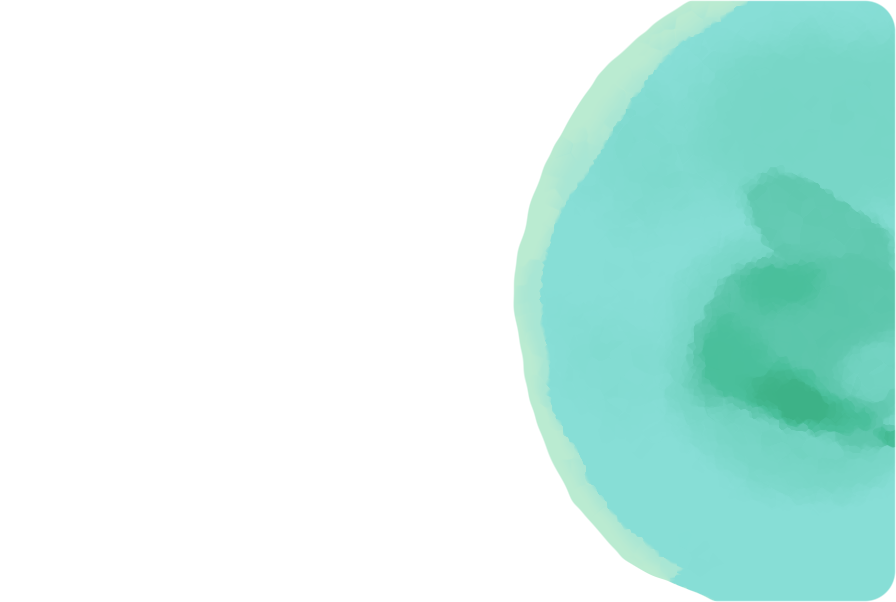
Reproduce this background procedurally as a WebGL 1 fragment shader.

```glsl
precision highp float;
uniform vec2 u_resolution;

vec2 hash2(vec2 p) {
  vec2 q = vec2(dot(p, vec2(12.7, 31.1)), dot(p, vec2(26.9, 18.3)));
  return fract(sin(q) * 4375.85);
}

// Position of the nearest cell seed, blended softly across cell borders
vec2 cellSeed(vec2 p, float scale) {
  vec2 q = p * scale, base = floor(q), sum = vec2(0.0);
  float total = 0.0;
  for (int j = -1; j <= 1; j++) {
    for (int i = -1; i <= 1; i++) {
      vec2 cell = base + vec2(float(i), float(j));
      vec2 seed = cell + hash2(cell);
      float weight = exp(-14.0 * dot(q - seed, q - seed)) + 1e-7;
      sum += seed * weight;
      total += weight;
    }
  }
  return sum / total / scale;
}

// Layered sines that push the paint around
vec2 ripple(vec2 p) {
  vec2 sum = vec2(0.0);
  float amp = 1.0, freq = 19.0;
  for (int i = 0; i < 4; i++) {
    sum += amp * sin(freq * p.yx + 1.7 * sin(freq * 0.7 * p) + float(i) * 2.1);
    amp *= 0.55;
    freq *= 1.9;
  }
  return sum;
}

// Tilted elliptical wash with a soft edge
float wash(vec2 p, vec2 center, vec2 radii, float tilt, float soft) {
  float c = cos(tilt), s = sin(tilt);
  vec2 q = p - center;
  q = vec2(c * q.x + s * q.y, c * q.y - s * q.x) / radii;
  return 1.0 - smoothstep(1.0 - soft, 1.0 + soft, length(q));
}

float bump(float x, float center, float width) {
  float t = (x - center) / width;
  return exp(-t * t);
}

// Amount of pigment, from pale aqua at 0 to deep green near 1
float pigment(vec2 p) {
  float tone = 0.30 * wash(p, vec2(1.40, 0.79), vec2(0.27, 0.16), 0.0, 0.55);
  tone = max(tone, 0.17 * wash(p, vec2(1.08, 0.75), vec2(0.11, 0.12), 0.5, 0.8));
  tone = max(tone, 0.12 * wash(p, vec2(1.04, 0.38), vec2(0.11, 0.10), 0.0, 0.8));
  tone = max(tone, 0.36 * wash(p, vec2(1.36, 0.41), vec2(0.25, 0.22), 0.0, 0.28));
  // Central stain and its upper shoulder
  tone = max(tone, 0.66 * wash(p, vec2(1.36, 0.435), vec2(0.21, 0.16), 0.0, 0.18));
  tone = max(tone, 0.54 * wash(p, vec2(1.36, 0.615), vec2(0.15, 0.075), -0.55, 0.2));
  tone -= 0.26 * wash(p, vec2(1.465, 0.39), vec2(0.075, 0.06), 0.3, 0.5);
  // Pooled pigment
  tone += 0.22 * wash(p, vec2(1.205, 0.40), vec2(0.06, 0.07), 0.0, 0.7);
  tone += 0.22 * wash(p, vec2(1.302, 0.53), vec2(0.06, 0.045), 0.4, 0.7);
  tone += 0.34 * wash(p, vec2(1.305, 0.335), vec2(0.065, 0.042), -0.3, 0.5);
  tone += 0.26 * wash(p, vec2(1.386, 0.305), vec2(0.10, 0.03), -0.28, 0.5);
  tone += 0.40 * wash(p, vec2(1.483, 0.277), vec2(0.028, 0.02), 0.0, 0.5);
  return tone;
}

vec3 paintColor(float tone) {
  vec3 color = mix(vec3(0.53, 0.87, 0.84), vec3(0.47, 0.84, 0.78), smoothstep(0.0, 0.3, tone));
  color = mix(color, vec3(0.37, 0.78, 0.68), smoothstep(0.3, 0.6, tone));
  color = mix(color, vec3(0.29, 0.75, 0.61), smoothstep(0.6, 0.85, tone));
  return mix(color, vec3(0.24, 0.70, 0.53), smoothstep(0.85, 1.1, tone));
}

void main() {
  vec2 p = gl_FragCoord.xy / u_resolution.y;
  float pixel = 1.0 / u_resolution.y;
  float right = u_resolution.x / u_resolution.y;

  // Mottled paint inside the disc
  vec2 coarse = cellSeed(p, 42.0), fine = cellSeed(p, 105.0);
  vec2 grain = mix(fine, coarse, 0.35);
  float tone = pigment(grain + 0.007 * ripple(grain));
  tone += 0.035 * (hash2(floor(coarse * 42.0)).x - 0.5) + 0.018 * ripple(coarse * 0.6).x;
  vec3 paint = paintColor(tone);

  // Depth inside the uneven outer edge
  vec2 fromCenter = p - vec2(1.442, 0.496);
  float radius = 0.585 + 0.003 * ripple(p * 0.9).x - 0.03 * (1.0 - smoothstep(0.0, 0.08, p.y));
  float depth = radius - length(fromCenter);

  // Pale rim, widest at the upper left
  float rimWidth = 0.042 + 0.032 * bump(p.y, 0.79, 0.13) - 0.012 * bump(p.y, 0.32, 0.06);
  rimWidth *= smoothstep(0.03, 0.06, p.y);
  float raggedDepth = depth + 0.5 * dot(fine - p, -normalize(fromCenter)) + 0.003 * ripple(fine).y;
  vec3 rim = mix(vec3(0.73, 0.92, 0.82), vec3(0.66, 0.90, 0.83),
                 smoothstep(0.2, 1.0, depth / (rimWidth + 0.001) + 0.25 * ripple(coarse).x));
  float inside = smoothstep(-1.5 * pixel, 1.5 * pixel, raggedDepth - rimWidth);
  vec3 color = mix(rim, paint, inside);

  // White sheet with rounded card corners
  vec2 halfCard = vec2(0.5 * right, 0.5) - 0.0015;
  vec2 corner = abs(p - vec2(0.5 * right, 0.5)) - halfCard + 0.05;
  float card = length(max(corner, 0.0)) - 0.05;
  float cover = smoothstep(-pixel, pixel, depth) * (1.0 - smoothstep(-pixel, pixel, card));
  gl_FragColor = vec4(mix(vec3(1.0), color, cover), 1.0);
}
```
